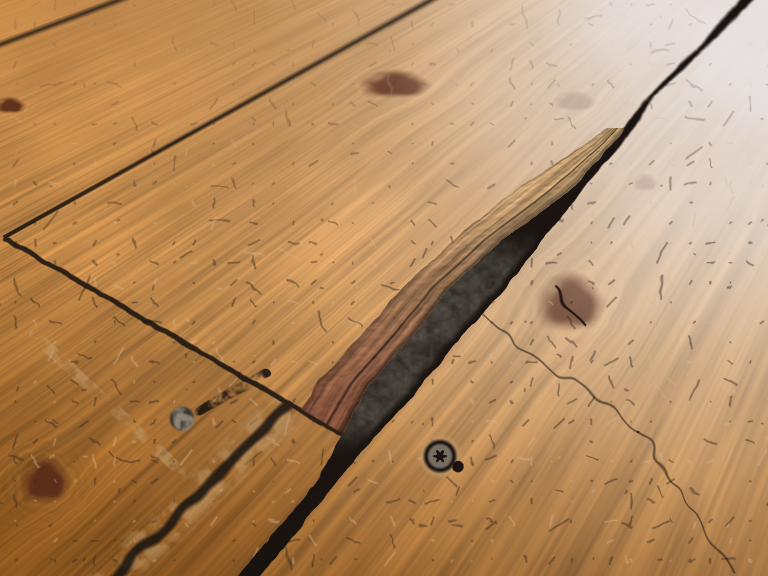
A Shadertoy shader for this texture:

```glsl
// Worn pine floorboards in perspective, with a splintered gap and window glare.
// Grain follows rays to a vanishing point; torn edges are height profiles, and
// knots, nails and scratches are layered on top.
const vec2 VANISH = vec2(1.87, 1.623), GLARE_AT = vec2(1.29, .97);
const vec3 AMBER = vec3(.52, .32, .11), HONEY = vec3(.75, .52, .27);
const vec3 HAZE = vec3(.84, .71, .57), GLARE = vec3(.91, .9, .91);
const vec3 DARK = vec3(.1, .075, .06), PALE = vec3(.76, .62, .44);
const vec3 KNOT = vec3(.33, .16, .09), METAL = vec3(.46, .43, .39);
const float SEAM = .0035; // half width of board seams

// x of each torn edge at even heights, bottom to top
const float RIGHT[13] = float[13](.451, .521, .585, .66, .734, .802,
  .877, .943, 1.007, 1.08, 1.137, 1.226, 1.306);
const float LEFT[13] = float[13](.413, .483, .552, .594, .642, .715,
  .781, .872, .986, 1.063, 1.125, 1.21, 1.286);
const float TORN[13] = float[13](.413, .483, .43, .5, .549, .625,
  .698, .788, .889, 1.017, 1.125, 1.21, 1.286);
const vec4 KNOTS[6] = vec4[6]( // centre, radii
  vec4(.686, .852, .054, .022), vec4(.99, .472, .052, .046),
  vec4(.078, .163, .038, .036), vec4(.017, .816, .024, .013),
  vec4(.998, .823, .034, .016), vec4(1.12, .682, .02, .014));

float hash(vec2 p) { return fract(sin(dot(p, vec2(127.1, 311.7))) * 43758.5); }
float noise(vec2 p) {
  vec2 i = floor(p), f = fract(p);
  f *= f * (3. - 2. * f);
  return mix(mix(hash(i), hash(i + vec2(1, 0)), f.x),
    mix(hash(i + vec2(0, 1)), hash(i + 1.), f.x), f.y);
}
float fbm(vec2 p) {
  return .55 * noise(p) + .3 * noise(p * 2.1 + 7.) + .15 * noise(p * 4.3 + 19.);
}
float edgeAt(float e[13], float y) {
  float row = clamp(y, 0., .9999) * 12.;
  int i = int(row);
  return mix(e[i], e[i + 1], fract(row));
}
float stroke(float d, float w, float soft) { return 1. - smoothstep(w - soft, w + soft, d); }
float line(vec2 p, vec2 a, vec2 b, float w) {
  vec2 d = b - a;
  return stroke(length(p - a - d * clamp(dot(p - a, d) / dot(d, d), 0., 1.)), w, .0018);
}
float disc(vec2 p, float r) { return stroke(length(p) / r, 1., .15); }
float between(float x, float a, float b, float soft) {
  return smoothstep(-soft, soft, x - a) * smoothstep(-soft, soft, b - x);
}
// One short scratch per cell: x is dark, y is pale
vec2 scratches(vec2 p, float cells) {
  vec2 id = floor(p * cells), f = fract(p * cells) - .5;
  float pick = hash(id + cells), angle = 6.283 * hash(id + 3.7);
  vec2 arm = vec2(cos(angle), sin(angle)) * .36 * pow(hash(id + 5.9), 2.) / cells;
  f += .1 * (noise(p * cells * 5.) - .5);
  return line(f / cells, -arm, arm, .0015) * vec2(step(.62, pick), step(pick, .22));
}

void mainImage(out vec4 fragColor, in vec2 fragCoord) {
  vec2 p = fragCoord / iResolution.y;
  float soft = max(.7 / iResolution.y, .0012 + .005 * smoothstep(.55, 1., p.y));
  float focus = 1. - .75 * smoothstep(.5, 1., p.y);
  // Floor coordinates and torn outlines
  float away = VANISH.y - p.y, across = (p.x - VANISH.x) / away;
  float ragged = .009 * (fbm(p * 38.) - .5);
  float right = edgeAt(RIGHT, p.y) + ragged, left = edgeAt(LEFT, p.y) - ragged;
  float torn = edgeAt(TORN, p.y) + ragged, pastJoint = p.y - .592 + .583 * p.x;
  float onRight = step(.5 * (left + right), p.x);
  float onNear = (1. - onRight) * step(pastJoint, 0.);
  // Knots bend the grain and add rings
  float knot = 0., rings = 0., bend = 0.;
  for (int i = 0; i < 6; i++) {
    vec2 q = (p - KNOTS[i].xy) / KNOTS[i].zw;
    float r = length(q) + .35 * (noise(q * 2.) - .5), fade = exp(-.35 * r * r);
    knot = max(knot, stroke(r, .9, .35) * (i > 3 ? .45 : .9));
    rings += sin(r * 16.) * fade;
    bend += fade * (q.x - q.y) * KNOTS[i].z * .35;
  }
  // Wood tone, grain and glare
  float board = floor((across + 2.67) / .89) + 5. * onNear;
  vec2 g = vec2(across - bend, 1. / away + .277 * across) + board * 3.1;
  float grain = fbm(g * vec2(75, 5) + .6 * noise(g * 9.)) - .5;
  float fine = noise(g * vec2(260, 14)) - .5, blotch = fbm(p * 5. + board) - .5;
  vec3 col = mix(AMBER, HONEY, smoothstep(-.12, .62, p.y + .16 * p.x - .12 * onNear));
  col *= 1. + focus * (.42 * grain + .17 * fine + .07 * rings) + .22 * blotch;
  vec2 toGlare = (p - GLARE_AT) / vec2(.4, .43);
  float glow = dot(toGlare, toGlare);
  float haze = exp(-.3 * glow) + .16 * onRight * smoothstep(.1, .5, p.y);
  col = mix(col, HAZE * (1. + .22 * grain), min(haze, .9));
  col = mix(col, KNOT, knot * (1. - .5 * exp(-glow)));
  col = mix(col, GLARE, .95 * exp(-.85 * glow) * (.92 + .5 * blotch));
  // Scuff, scratches and cracks
  float worn = smoothstep(.35, .7, fbm(p * 45.));
  col = mix(col, PALE, .55 * worn * line(p, vec2(.06, .418), vec2(.33, .167), .01));
  vec2 marks = focus * max(scratches(p, 17.), scratches(p + .37, 29.));
  col = mix(mix(col, DARK * 2., .5 * marks.x), HAZE, .45 * marks.y);
  vec2 w = p + .012 * (noise(p * 30.) - .5);
  float crack = line(w, vec2(.96, .497), vec2(1.016, .436), .002);
  crack += .6 * line(w, vec2(.833, .453), vec2(1.111, .253), .0016);
  crack += .6 * line(w, vec2(1.111, .253), vec2(1.276, .007), .0016);
  crack += worn * line(w, vec2(.35, .29), vec2(.46, .35), .008);
  col = mix(col, DARK, min(crack, .9));
  // Nail and recessed screw
  col = mix(col, METAL * (.5 + .7 * worn), disc(p - vec2(.316, .273), .021));
  vec2 s = p - vec2(.764, .208);
  col = mix(col, PALE, .6 * disc(s, .035));
  col = mix(col, DARK, max(disc(s, .028), disc(s - vec2(.031, -.018), .01)));
  col = mix(col, METAL, disc(s, .021) - disc(s, .009 + .003 * cos(6. * atan(s.y, s.x))));
  // Seams, split and cross joint
  float split = abs(across + 1.03 + .012 * (noise(p * 25.) - .5)) * away;
  float seam = max(stroke(abs(across + 2.67) * away / 2.85, SEAM, soft),
    stroke(abs(across + 1.8) * away / 2.06, SEAM, soft) * step(0., pastJoint));
  seam = max(seam, onNear * stroke(split, .011, .006));
  seam = max(seam, line(p + ragged * .5, vec2(.01, .585), vec2(.611, .236), .0045));
  col = mix(col, PALE, .5 * onNear * worn * stroke(split, .04, .02));
  col = mix(col, DARK, .88 * seam);
  // Dusty gap
  float dust = between(p.y, .24, .57, .04) * smoothstep(.004, .025, right - p.x);
  vec3 hollow = mix(DARK, METAL * .8, dust * (.2 + .75 * fbm(p * 75.)));
  col = mix(col, hollow, between(p.x, left, right, soft));
  // Torn wood: long ridges with fine cross marks
  float t = (p.x - torn) / max(left - torn, .001), ridge = fbm(vec2(t * 7., p.y * 6.));
  vec3 wood = mix(KNOT + .1, PALE * .85, smoothstep(.2, .75, p.y));
  wood *= .5 + .65 * ridge + .3 * noise(vec2(t * 24., p.y * 18.)) + .2 * noise(vec2(t * 8., p.y * 190.));
  wood *= 1. - .5 * stroke(abs(t - .58 - .1 * ridge), .035, .03) - .4 * smoothstep(.8, 1., t);
  float tear = between(p.x, torn, left, soft) * step(p.y, .778);
  fragColor = vec4(mix(col, wood, tear * smoothstep(0., .005, pastJoint)), 1.);
}
```
